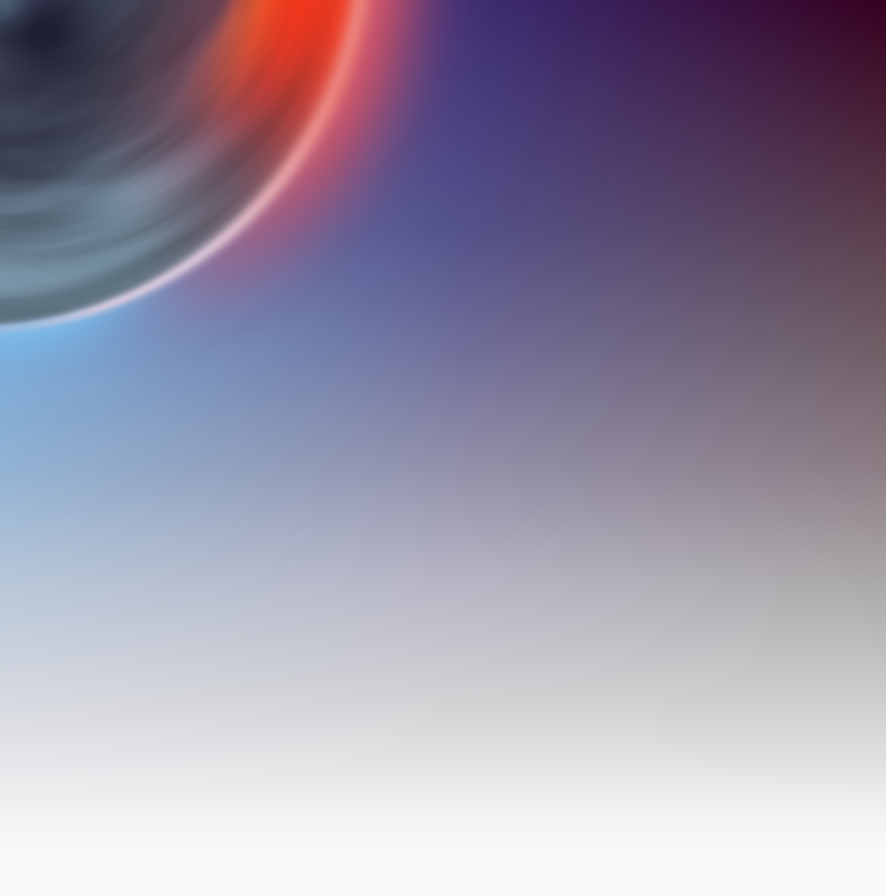
A WebGL 1 fragment shader for this background:

```glsl
precision highp float;
// A dark, streaked disc with a glowing rim sits in the upper left corner over
// a violet sky that fades to white below. The sky is a stack of three-colour
// rows; the disc is shaded in polar coordinates with noise drawn along arcs.
uniform vec2 u_resolution;

float hash(vec2 p) {
  return fract(sin(dot(p, vec2(127.1, 311.7))) * 43758.5453);
}

float noise(vec2 p) {
  vec2 i = floor(p), f = fract(p);
  f = f * f * (3.0 - 2.0 * f);
  return mix(mix(hash(i), hash(i + vec2(1.0, 0.0)), f.x),
             mix(hash(i + vec2(0.0, 1.0)), hash(i + 1.0), f.x), f.y);
}

// Layered noise, long in angle and fine in radius
float streaks(float radius, float angle) {
  float sum = 0.0, weight = 0.5;
  vec2 p = vec2(radius * 32.0 + angle * 0.9, angle * 2.2);
  for (int i = 0; i < 4; i++) {
    sum += weight * noise(p);
    p = p * vec2(2.1, 1.6) + 7.3;
    weight *= 0.5;
  }
  return sum / 0.9375 - 0.5;
}

// Horizontal ramp through three colours
vec3 row(float x, vec3 left, vec3 middle, vec3 right) {
  return x < 0.526 ? mix(left, middle, x / 0.526)
                   : mix(middle, right, (x - 0.526) / 0.474);
}

vec3 sky(float x, float depth) {
  vec3 c = row(x, vec3(0.26, 0.34, 0.64), vec3(0.23, 0.18, 0.46), vec3(0.21, 0.0, 0.12));
  c = mix(c, row(x, vec3(0.38, 0.54, 0.76), vec3(0.33, 0.32, 0.54), vec3(0.36, 0.25, 0.30)),
          clamp(depth / 0.26, 0.0, 1.0));
  c = mix(c, row(x, vec3(0.47, 0.66, 0.84), vec3(0.44, 0.43, 0.60), vec3(0.44, 0.37, 0.40)),
          clamp((depth - 0.26) / 0.13, 0.0, 1.0));
  c = mix(c, row(x, vec3(0.57, 0.70, 0.83), vec3(0.57, 0.56, 0.66), vec3(0.55, 0.49, 0.52)),
          clamp((depth - 0.39) / 0.13, 0.0, 1.0));
  c = mix(c, row(x, vec3(0.72, 0.78, 0.85), vec3(0.72, 0.71, 0.77), vec3(0.67, 0.66, 0.66)),
          clamp((depth - 0.52) / 0.13, 0.0, 1.0));
  c = mix(c, row(x, vec3(0.84, 0.85, 0.88), vec3(0.82, 0.82, 0.83), vec3(0.81, 0.80, 0.80)),
          clamp((depth - 0.65) / 0.13, 0.0, 1.0));
  c = mix(c, vec3(0.95), clamp((depth - 0.78) / 0.13, 0.0, 1.0));
  return mix(c, vec3(0.982), clamp((depth - 0.91) / 0.05, 0.0, 1.0));
}

vec3 discInterior(vec2 q, float radius, float angle, float streak) {
  // Slate, growing paler and bluer toward the bottom
  vec3 c = mix(vec3(0.24, 0.26, 0.33), vec3(0.45, 0.55, 0.62),
               smoothstep(0.22, 0.39, radius + streak * 0.05));
  c *= 1.0 - 0.22 * smoothstep(0.398, 0.42, radius);

  // Dark hollow, with a teal corner beside it
  vec2 hollow = mat2(0.8, 0.6, -0.6, 0.8) * (q - vec2(0.05, 0.035));
  c = mix(c, vec3(0.11, 0.11, 0.19), 0.95 * exp(-dot(hollow, hollow) / 0.0035));
  c = mix(c, vec3(0.31, 0.40, 0.48), 0.8 * exp(-dot(q, q) / 0.0007));

  // Maroon shoulder, then the hot red band
  float maroon = (1.0 - smoothstep(0.45, 1.2, angle)) * smoothstep(0.16, 0.34, radius);
  c = mix(c, vec3(0.47, 0.25, 0.31), maroon);
  float heat = smoothstep(0.275, 0.335, radius + streak * 0.02)
             * (1.0 - smoothstep(0.2, 0.82, angle));
  vec3 hot = mix(vec3(0.92, 0.35, 0.18), vec3(0.91, 0.20, 0.10),
                 smoothstep(0.31, 0.37, radius));
  c = mix(c, hot, heat);
  return c * (1.0 + 0.38 * streak * (1.0 - 0.6 * heat));
}

void main() {
  vec2 q = gl_FragCoord.xy / u_resolution.y;
  q.y = 1.0 - q.y;
  vec2 d = q - vec2(-0.026, -0.078);
  float radius = length(d);
  float angle = atan(d.y, d.x);
  float edge = radius - mix(0.433, 0.446, angle / 1.57);
  float streak = streaks(radius, angle);
  float warm = 1.0 - smoothstep(0.35, 1.35, angle);
  float cool = smoothstep(0.95, 1.45, angle);

  // Sky with faint arcs that die away from the disc
  vec3 color = sky(gl_FragCoord.x / u_resolution.x, q.y);
  color += 0.035 * streak * exp(-max(edge, 0.0) * 5.0);

  // Halo outside the rim: pink above, blue below
  color = mix(color, vec3(0.80, 0.31, 0.40),
              warm * exp(-pow(edge / 0.072, 2.0)));
  color = mix(color, vec3(0.49, 0.74, 0.92),
              0.9 * cool * exp(-pow(edge / 0.034, 2.0)));

  // Disc
  vec3 inside = discInterior(q, radius, angle, streak);
  color = mix(color, inside, 1.0 - smoothstep(-0.007, 0.004, edge));

  // Soft bloom and bright rim line
  vec3 rimColor = mix(vec3(0.93, 0.51, 0.48), vec3(0.86, 0.80, 0.87),
                      smoothstep(0.35, 1.05, angle));
  rimColor = mix(rimColor, vec3(0.62, 0.74, 0.88), smoothstep(1.2, 1.5, angle));
  float rimWidth = mix(0.0125, 0.006, smoothstep(0.2, 1.4, angle));
  color = mix(color, rimColor, 0.3 * warm * exp(-abs(edge) / 0.022));
  color = mix(color, rimColor, 0.88 * exp(-pow(edge / rimWidth, 2.0)));

  gl_FragColor = vec4(color, 1.0);
}
```
